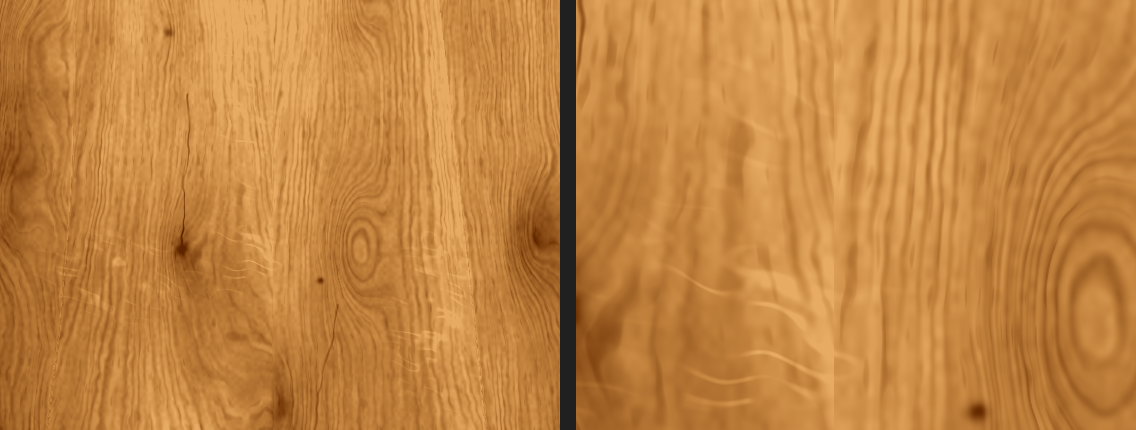
Left, the full canvas; right, a detail of the centre.
This texture is drawn by a Shadertoy shader. Its source:

```glsl
// Oiled oak boards: growth rings are contour lines of a field that runs along
// the boards, fans out downwards and is bent by a list of knots. Pores, pale
// ray flecks, cracks and soft stains are added to one tone, then coloured.

#define DARK vec3(0.53, 0.29, 0.08)
#define MID vec3(0.76, 0.51, 0.24)
#define LIGHT vec3(0.88, 0.64, 0.36)
#define RINGS 78.0        // growth rings per canvas height
#define RING_DEPTH 0.12
#define FIBRE_DEPTH 0.10
#define FLECK_GAIN 0.10
#define STAIN_GAIN 1.35
#define FAN 0.48          // how much the grain spreads downwards
#define BRIGHTNESS 0.022

const int KNOTS = 10;
// centre, width, bend of the grain
const vec4 knots[KNOTS] = vec4[](
    vec4(0.39, 0.924, 0.03, -0.015), vec4(0.42, 0.42, 0.04, 0.03),
    vec4(0.47, 0.33, 0.11, 0.045),  vec4(0.82, 0.42, 0.065, 0.10),
    vec4(0.745, 0.348, 0.02, -0.012), vec4(1.24, 0.45, 0.06, 0.07),
    vec4(0.01, 0.535, 0.08, 0.09),  vec4(0.65, 0.04, 0.07, -0.05),
    vec4(0.835, 1.0, 0.05, 0.06),   vec4(0.06, 0.85, 0.08, 0.08));
// darkness of the stain, darkness of the core
const vec2 stains[KNOTS] = vec2[](
    vec2(0.03, 0.2), vec2(0.06, 0.2), vec2(0.10, 0.0), vec2(0.02, 0.0),
    vec2(0.03, 0.25), vec2(0.15, 0.06), vec2(0.10, 0.0), vec2(0.14, 0.07),
    vec2(0.04, 0.0), vec2(0.06, 0.0));
// centre and radii of the areas with ray flecks
const vec4 fleckAreas[4] = vec4[](
    vec4(0.27, 0.36, 0.14, 0.08), vec4(0.57, 0.40, 0.08, 0.08),
    vec4(0.58, 0.80, 0.05, 0.20), vec4(1.01, 0.26, 0.09, 0.18));

float hash(vec2 p) {
    return fract(sin(dot(p, vec2(127.1, 311.7))) * 43758.5453);
}

float noise(vec2 p) {
    vec2 i = floor(p), f = fract(p);
    f = f * f * (3.0 - 2.0 * f);
    return mix(mix(hash(i), hash(i + vec2(1, 0)), f.x),
               mix(hash(i + vec2(0, 1)), hash(i + vec2(1, 1)), f.x), f.y);
}

float fbm(vec2 p) {
    float sum = 0.0, gain = 0.5;
    for (int i = 0; i < 4; i++) {
        sum += gain * noise(p);
        p = p * 2.03 + 7.3;
        gain *= 0.5;
    }
    return sum;
}

// Thin wavering line from a to b that breaks up along its length
float crack(vec2 p, vec2 a, vec2 b) {
    p.x += 0.012 * (noise(vec2(p.y * 14.0, 3.0)) - 0.5);
    p.x += 0.004 * (noise(vec2(p.y * 60.0, 5.0)) - 0.5);
    vec2 ab = b - a;
    float t = clamp(dot(p - a, ab) / dot(ab, ab), 0.0, 1.0);
    float width = 0.0025 + 0.003 * noise(vec2(p.y * 35.0, 8.0));
    float strength = 0.35 + 0.65 * noise(vec2(p.y * 22.0, 1.0));
    return strength * (1.0 - smoothstep(0.0, width, length(p - a - ab * t)));
}

void mainImage(out vec4 fragColor, in vec2 fragCoord) {
    vec2 p = fragCoord / iResolution.y;
    p.x += 0.65 - 0.5 * iResolution.x / iResolution.y;
    float down = 1.0 - p.y;

    // Boards: two wide ones in the middle, a darker one at each side
    float leftSeam = 0.175 - 0.07 * down + 0.02 * sin(down * 3.0);
    float midSeam = 0.633;
    float rightSeam = 1.02 + 0.11 * down;
    float board = step(leftSeam, p.x) + step(midSeam, p.x) + step(rightSeam, p.x);
    float outer = 1.0 - smoothstep(leftSeam - 0.004, leftSeam + 0.004, p.x)
                + smoothstep(rightSeam - 0.004, rightSeam + 0.004, p.x);

    // Grain field: fan, slow drift, small waves and ragged edges
    float axis = board < 1.5 ? 0.38 : 0.84;
    float u = axis + (p.x - axis) * (1.0 - FAN * down * (1.0 - 0.5 * outer));
    vec2 seed = vec2(board * 17.0, board * 5.0);
    u += mix(0.05, 0.12, outer) * (fbm(p * vec2(3.0, 1.2) + seed) - 0.5);
    u += mix(0.006, 0.018, outer) * (noise(p * vec2(8.0, 11.0) + seed) - 0.5);
    u += 0.004 * (noise(p * vec2(70.0, 45.0)) - 0.5);

    // Knots bend the field and stain the wood
    float stain = 0.0;
    float ragged = 0.5 + noise(p * 90.0);
    for (int i = 0; i < KNOTS; i++) {
        vec2 d = (p - knots[i].xy) / knots[i].z;
        vec2 oval = d * vec2(1.0, 0.45);
        float aura = exp(-dot(oval, oval));
        u += knots[i].w * aura;
        stain += stains[i].x * aura * (0.2 + 1.6 * fbm(p * vec2(26.0, 13.0)));
        stain += stains[i].y * exp(-dot(d, d) * 8.0 * ragged);
    }

    // Rings, uneven in spacing and depth, fading where they crowd
    float phase = u * RINGS + 1.8 * noise(vec2(u * 33.0, p.y * 1.8) + seed);
    float ring = 0.5 + 0.5 * sin(6.2832 * phase);
    float visible = 1.0 - smoothstep(0.3, 0.7, fwidth(phase));
    float amount = 0.1 + 0.9 * noise(vec2(u * 19.0, p.y * 3.5) + seed + 40.0);
    amount *= 0.6 + 0.8 * noise(vec2(u * 90.0, p.y * 16.0) + 25.0);
    float tone = BRIGHTNESS - RING_DEPTH * amount * visible * (ring * ring - 0.375);

    // Broad streaks and blotches, fibres and short dark pores
    tone += 0.13 * (noise(vec2(u * 10.0, p.y * 0.9) + seed) - 0.5);
    tone += 0.12 * (fbm(p * vec2(5.0, 3.0) + 31.0) - 0.47);
    tone += FIBRE_DEPTH * (noise(vec2(u * 190.0, p.y * 13.0) + seed) - 0.5);
    tone += 0.05 * (noise(p * vec2(150.0, 110.0)) - 0.5);
    tone -= 0.07 * smoothstep(0.7, 0.95, noise(vec2(u * 230.0, p.y * 32.0) + 60.0));

    // Pale ray flecks, thin curls across the grain
    float area = 0.0;
    for (int i = 0; i < 4; i++) {
        vec2 d = (p - fleckAreas[i].xy) / fleckAreas[i].zw;
        area += exp(-dot(d, d));
    }
    vec2 q = vec2(p.x, p.y + 0.25 * p.x + 0.02 * noise(p * 24.0));
    float curl = abs(noise(q * vec2(19.0, 58.0)) - 0.5);
    float fleck = (1.0 - smoothstep(0.02, 0.16, curl)) * smoothstep(0.35, 0.7, noise(p * 36.0));
    tone += FLECK_GAIN * min(1.3 * area, 1.0) * fleck;

    // Pale seam streaks, wide lighting, stains and cracks
    float seam = min(abs(p.x - midSeam), abs(p.x - rightSeam));
    seam = min(seam, abs(p.x - leftSeam));
    tone += 0.06 * exp(-seam * 110.0) * noise(vec2(p.x * 150.0, p.y * 12.0));
    float side = (p.x - 0.68) / 0.65;
    tone += 0.05 - 0.085 * side * side + 0.06 * (p.y - 0.5) - 0.03 * outer;
    tone -= STAIN_GAIN * stain;
    tone -= 0.28 * crack(p, vec2(0.423, 0.43), vec2(0.437, 0.78));
    tone -= 0.18 * crack(p, vec2(0.785, 0.29), vec2(0.726, 0.0));

    // Colour ramp
    vec3 colour = tone < 0.0 ? mix(MID, DARK, min(-tone / 0.23, 1.7))
                             : mix(MID, LIGHT, min(tone / 0.12, 1.25));
    fragColor = vec4(clamp(colour, 0.0, 1.0), 1.0);
}
```
